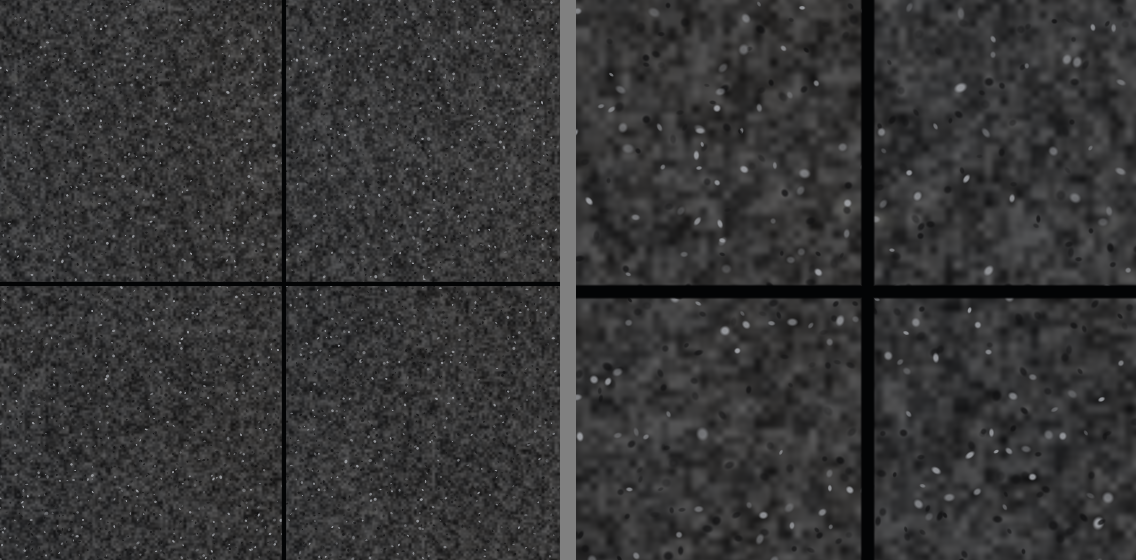
Left, the full canvas; right, a detail of the centre.
A WebGL 2 fragment shader for this texture:

```glsl
#version 300 es
precision highp float;

uniform vec2 u_resolution;
out vec4 fragColor;

float hash(vec2 p) {
    return fract(sin(dot(p, vec2(12.9898, 78.233))) * 43758.5453);
}

float noise(vec2 p) {
    vec2 i = floor(p), f = fract(p);
    f = f * f * (3.0 - 2.0 * f);
    return mix(mix(hash(i), hash(i + vec2(1, 0)), f.x),
               mix(hash(i + vec2(0, 1)), hash(i + vec2(1, 1)), f.x), f.y);
}

// Sparse elongated grains, at most one per grid cell
float flecks(vec2 p, float cells, float density, float radius, float seed) {
    vec2 g = p * cells + seed * 0.37;
    vec2 id = floor(g) + seed;
    vec2 q = fract(g) - 0.3 - 0.4 * vec2(hash(id), hash(id + 7.3));
    float angle = 6.2832 * hash(id + 3.1);
    q = mat2(cos(angle), -sin(angle), sin(angle), cos(angle)) * q;
    q.x *= 1.0 + 0.8 * hash(id + 5.7);
    float r = radius * (0.6 + 0.6 * hash(id + 11.9));
    float present = step(hash(id + 19.4), density);
    return present * (0.3 + 0.7 * hash(id + 23.6)) * (1.0 - smoothstep(r * 0.35, r, length(q)));
}

void main() {
    vec2 uv = gl_FragCoord.xy / u_resolution;
    vec2 fromJoint = uv - vec2(0.507, 0.493);
    vec2 tile = step(0.0, fromJoint);
    vec2 p = uv + tile * vec2(1.37, 1.71);

    // Fine mottled stone body
    float tone = 0.212
        + 0.13 * (noise(p * 118.0) - 0.5)
        + 0.15 * (noise(p * 215.0 + 31.0) - 0.5)
        + 0.04 * (noise(p * 42.0 + 13.0) - 0.5)
        + 0.025 * (noise(p * 7.0) - 0.5)
        + 0.012 * (hash(tile + 2.0) - 0.5);

    // Faint warm and cool drift, cooler toward the left of each tile
    float warmth = 0.6 * noise(p * 80.0 + 57.0) + 0.4 * noise(p * 5.0) - 0.6
        + 0.5 * fract(uv.x / 0.507);
    vec3 stone = tone + vec3(0.008, 0.001, -0.008) * warmth + vec3(0.0, 0.0, 0.003);

    // Soft pale patches, dark pits and bright crystals
    float patches = flecks(p, 13.0, 0.13, 0.22, 41.0) * noise(p * 130.0 + 5.0);
    stone = mix(stone, vec3(0.42, 0.42, 0.40), 0.65 * patches);
    for (int i = 0; i < 3; i++) {
        float seed = float(i) * 17.0 + 1.0;
        float pits = flecks(p, 82.0, 0.10, 0.29, seed + 60.0);
        float crystals = flecks(p, 74.0 + 9.0 * float(i), 0.06, 0.29, seed);
        stone = mix(stone, vec3(0.06, 0.06, 0.065), 0.8 * pits);
        stone = mix(stone, vec3(0.68, 0.69, 0.71), 0.85 * crystals);
    }

    // Narrow black joint between the tiles
    float d = min(abs(fromJoint.x), abs(fromJoint.y));
    float joint = 1.0 - smoothstep(0.0030, 0.0048, d);
    fragColor = vec4(mix(stone, vec3(0.012, 0.014, 0.018), joint), 1.0);
}
```
